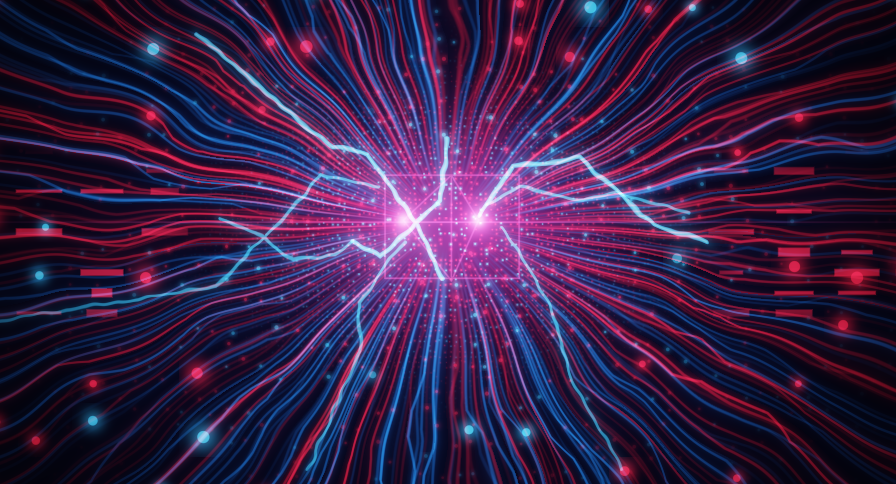
Give the GLSL for this background, as a WebGL 1 fragment shader.

```glsl
precision highp float;
// A burst of red and blue circuit traces around two glowing pink cores.
// Traces are bent polar cells, sparks and dashes are jittered grids, and
// the bright bolts and wire frame are short polylines with soft falloff.
uniform vec2 u_resolution;

const float TAU = 6.2832;
const vec3 RED = vec3(1.0, 0.07, 0.14);
const vec3 BLUE = vec3(0.08, 0.42, 0.95);
const vec3 CYAN = vec3(0.15, 0.75, 1.1);
const vec3 PINK = vec3(1.0, 0.22, 0.62);
const vec3 NIGHT = vec3(0.012, 0.01, 0.06);

float hash(vec2 p) {
  p = fract(p * vec2(0.1031, 0.1137));
  p += dot(p, p.yx + 33.33);
  return fract((p.x + p.y) * p.x * 17.17);
}

vec2 gradient(vec2 cell) {
  float a = TAU * hash(cell + 71.0);
  return vec2(cos(a), sin(a));
}

float noise(vec2 p) {
  vec2 i = floor(p), f = fract(p), u = f * f * (3.0 - 2.0 * f);
  vec2 e = vec2(1.0, 0.0);
  float low = mix(dot(gradient(i), f), dot(gradient(i + e), f - e), u.x);
  float high = mix(dot(gradient(i + e.yx), f - e.yx), dot(gradient(i + 1.0), f - 1.0), u.x);
  return mix(low, high, u.y);
}

float segment(vec2 p, vec2 a, vec2 b) {
  vec2 v = b - a;
  return length(p - a - v * clamp(dot(p - a, v) / dot(v, v), 0.0, 1.0));
}

float path(vec2 p, vec2 a, vec2 b, vec2 c, vec2 d, vec2 e) {
  return min(min(segment(p, a, b), segment(p, b, c)), min(segment(p, c, d), segment(p, d, e)));
}

// Solid line of a given half width with a soft halo
float stroke(float d, float width, float px) {
  return 1.0 - smoothstep(width - px, width + px, d) + 0.3 * exp(-d / (width * 3.0));
}

// Radial traces: one bent line in each angular cell
vec3 traces(vec2 q, float count, float seed, float px) {
  float r = length(q);
  float a = (atan(q.y, q.x) / TAU + 0.5) * count;
  vec2 id = vec2(floor(a), seed);
  float h = hash(id), k = hash(id + 13.0), tint = hash(id + 29.0);
  float bend = clamp((r - 0.15 - 0.4 * h) / 0.06, 0.0, 1.0) - clamp((r - 0.3 - 0.5 * k) / 0.08, 0.0, 1.0);
  float d = abs(fract(a) - 0.35 - 0.3 * k - 0.28 * bend * sign(h - 0.5)) * TAU * r / count;
  float side = exp(-pow(q.y / (r + 0.001) / 0.16, 2.0));
  vec3 color = mix(BLUE, RED, step(mix(0.6, 0.12, side), tint));
  float fade = smoothstep(0.04, 0.2 + 0.2 * k, r) * exp(-1.1 * r);
  return color * stroke(d, 0.0012 + 0.0018 * r, px) * fade * (0.2 + 1.5 * h * h);
}

// Round sparks, one in some cells of a jittered grid
vec3 sparks(vec2 p, float scale, float chance, float size, float px) {
  vec2 cell = floor(p * scale);
  vec2 offset = 0.25 + 0.5 * vec2(hash(cell + 5.0), hash(cell + 43.0));
  float d = length(fract(p * scale) - offset) / scale;
  float h = hash(cell + scale), radius = size * (0.5 + 0.5 * hash(cell + 91.0));
  float glow = 1.0 - smoothstep(radius - px, radius + px, d) + 0.6 * exp(-d * d / (radius * radius * 5.0));
  return mix(RED, CYAN, step(0.7, hash(cell + 17.0))) * glow * step(1.0 - chance, h);
}

// Short horizontal bars in wide cells
vec3 dashes(vec2 p, float px) {
  vec2 size = vec2(0.13, 0.042), cell = floor(p / size);
  vec2 d = abs((fract(p / size) - 0.5) * size) - vec2(0.02 + 0.03 * hash(cell), 0.002 + 0.007 * hash(cell + 7.0));
  float bar = 1.0 - smoothstep(-px, px * 2.0, max(d.x, d.y));
  return RED * bar * step(0.62, hash(cell + 37.0));
}

vec3 coreGlow(vec2 p, vec2 center) {
  float d = length(p - center);
  return PINK * (0.9 * exp(-d * 17.0) + 1.5 * exp(-d * d * 1500.0)) + 0.8 * exp(-d * d * 7000.0);
}

void main() {
  vec2 p = (gl_FragCoord.xy - 0.5 * u_resolution) / u_resolution.y;
  float px = 0.75 / u_resolution.y;
  vec2 leftCore = vec2(-0.092, 0.045), rightCore = vec2(0.063, 0.045);
  vec2 q = p - vec2(0.0, 0.036);
  float r = length(q * vec2(0.8, 1.15));

  // Dark ground with violet haze
  vec3 color = NIGHT + vec3(0.03, 0.05, 0.18) * exp(-r * 3.0) * (1.0 + noise(p * 5.0));
  color += vec3(0.42, 0.08, 0.4) * exp(-r * r * 26.0);

  // Trace layers spread from a wide, slightly warped origin
  vec2 w = q;
  w.x *= 1.0 - 0.07 / (abs(q.x) + 0.14);
  w += 0.045 * vec2(noise(p * 5.0), noise(p * 5.0 + 19.0)) * smoothstep(0.1, 0.5, r);
  for (int i = 0; i < 4; i++) {
    float n = float(i);
    color += traces(w, 44.0 + 32.0 * n, 3.0 + 11.0 * n, px) * (1.0 - 0.15 * n);
  }

  // Sparks: fine near the cores, large and sparse outside
  color += sparks(p, 95.0, 0.6, 0.0018, px) * exp(-r * r * 22.0) * 1.3;
  color += sparks(p + 3.0, 30.0, 0.34, 0.0042, px) * exp(-r * r * 6.0);
  color += sparks(p + 7.0, 9.0, 0.3, 0.013, px) * smoothstep(0.25, 0.5, r);
  color += dashes(p, px) * smoothstep(0.45, 0.7, abs(p.x)) * (1.0 - smoothstep(0.1, 0.2, abs(p.y)));

  // Wire frame and horizontal beam
  vec2 apex = vec2(0.007, 0.138), base = vec2(0.007, -0.08);
  float frame = path(p, vec2(-0.13, 0.138), vec2(0.147, 0.138), vec2(0.147, -0.075), vec2(-0.13, -0.075), vec2(-0.13, 0.138));
  frame = min(frame, path(p, apex, rightCore, base, leftCore, apex));
  frame = min(frame, segment(p, apex, base));
  color += PINK * 0.6 * stroke(frame, 0.0016, px);
  color += PINK * stroke(abs(p.y - 0.041), 0.0015, px) * exp(-abs(p.x) * 3.0);

  // Bolts: thick ones cross the cores, thin ones branch outward
  vec2 b = p + 0.008 * vec2(noise(p * 28.0), noise(p * 28.0 + 9.0));
  float thick = path(b, vec2(-0.517, 0.428), vec2(-0.239, 0.196), vec2(-0.167, 0.184), vec2(-0.065, 0.039), vec2(-0.012, -0.075));
  thick = min(thick, path(b, vec2(-0.002, 0.215), vec2(-0.014, 0.087), vec2(-0.065, 0.039), vec2(-0.14, -0.029), vec2(-0.196, -0.002)));
  thick = min(thick, path(b, vec2(0.063, 0.053), vec2(0.135, 0.157), vec2(0.273, 0.174), vec2(0.425, 0.036), vec2(0.534, 0.0)));
  float thin = path(b, vec2(-0.196, -0.002), vec2(-0.237, -0.027), vec2(-0.32, -0.036), vec2(-0.4, 0.02), vec2(-0.47, 0.048));
  thin = min(thin, path(b, vec2(0.08, 0.077), vec2(0.147, 0.114), vec2(0.28, 0.085), vec2(0.35, 0.101), vec2(0.5, 0.06)));
  thin = min(thin, path(b, vec2(0.11, 0.03), vec2(0.172, -0.06), vec2(0.217, -0.15), vec2(0.256, -0.285), vec2(0.36, -0.47)));
  thin = min(thin, path(b, vec2(-0.143, 0.114), vec2(-0.263, 0.138), vec2(-0.348, 0.041), vec2(-0.48, -0.092), vec2(-0.93, -0.164)));
  thin = min(thin, path(b, vec2(-0.09, 0.0), vec2(-0.118, -0.031), vec2(-0.186, -0.128), vec2(-0.179, -0.225), vec2(-0.29, -0.47)));
  float reach = exp(-r * 1.2);
  color += CYAN * reach * (1.5 * stroke(thick, 0.0045, px) + 1.2 * stroke(thin, 0.003, px));
  color += vec3(0.4, 0.5, 0.5) * reach * exp(-thick * thick * 150000.0);

  color += coreGlow(p, leftCore) + coreGlow(p, rightCore);
  color *= 1.0 - 0.5 * smoothstep(0.5, 1.0, length(p * vec2(0.9, 1.1)));
  gl_FragColor = vec4(1.0 - exp(-1.25 * color), 1.0);
}
```
